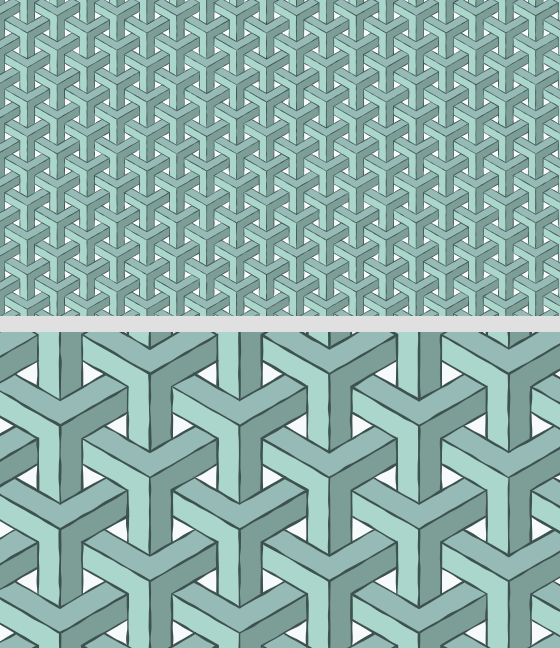
Top, the full canvas; bottom, a detail of the centre.
This pattern is drawn by a WebGL 1 fragment shader. Its source:

```glsl
precision highp float;

uniform vec2 u_resolution;

// Layout, in units of the canvas height
const float PERIOD = 0.1093;
const vec2 ORIGIN = vec2(0.7488, 0.7317);

// Shape, in units of the period
const float ARM = 0.213;          // half width of an arm
const float LINE = 0.0105;        // half width of an ink line
const float WOBBLE = 0.006;       // sideways drift of the ink
const float INK_WEAR = 0.45;      // variation of the line weight
const float WEAR_SCALE = 9.0;

const vec3 DARK = vec3(0.49, 0.62, 0.59);
const vec3 MID = vec3(0.59, 0.73, 0.71);
const vec3 LIGHT = vec3(0.67, 0.84, 0.80);
const vec3 HOLE = vec3(0.97, 0.98, 0.98);
const vec3 INK = vec3(0.24, 0.32, 0.31);

const float SIN60 = 0.8660254;
const float TAN60 = 1.7320508;

float hash(vec2 p) {
  return fract(sin(dot(p, vec2(127.1, 311.7))) * 43758.5453);
}

float noise(vec2 p) {
  vec2 i = floor(p);
  vec2 f = fract(p);
  f = f * f * (3.0 - 2.0 * f);
  return mix(mix(hash(i), hash(i + vec2(1.0, 0.0)), f.x),
             mix(hash(i + vec2(0.0, 1.0)), hash(i + vec2(1.0, 1.0)), f.x), f.y);
}

// Share of a pixel covered at a signed distance inside an edge
float coverage(float inside, float pixel) {
  return clamp(0.5 + inside / pixel, 0.0, 1.0);
}

float segmentDistance(float across, float along, float start, float end) {
  return length(vec2(across, along - clamp(along, start, end)));
}

vec3 faceColor(int face) {
  if (face == 0) return DARK;
  if (face == 1) return MID;
  return LIGHT;
}

void main() {
  vec2 p = (gl_FragCoord.xy / u_resolution.y - ORIGIN) / PERIOD;
  float pixel = 1.0 / (u_resolution.y * PERIOD);

  vec3 faces = vec3(0.0);
  float covered = 0.0;
  float lineDist = 1.0;
  float drift = WOBBLE * (noise(p * WEAR_SCALE + 40.0) - 0.5);

  // One pass per arm direction: down, upper right, upper left
  for (int k = 0; k < 3; k++) {
    float angle = radians(-90.0 + 120.0 * float(k));
    vec2 dir = vec2(cos(angle), sin(angle));
    float side = dot(p, vec2(-dir.y, dir.x));
    float row = floor(side / SIN60 + 0.5);
    side -= row * SIN60;
    float along = fract(dot(p, dir) - 0.5 * row);
    float off = abs(side);

    // The arm starts in its own sector and ends under the next tripod
    float start = SIN60 * along - 0.5 * off;
    float end = SIN60 * (1.0 - along) - 0.5 * off - ARM;
    float arm = coverage(min(ARM - off, min(start, end)), pixel);
    vec3 left = faceColor(k == 0 ? 2 : k - 1);
    faces += arm * mix(left, faceColor(k), coverage(side, pixel));
    covered += arm;

    // Ridge and both outer edges
    float ridge = segmentDistance(side + drift, along, 0.0, 1.0 - ARM / SIN60);
    float edge = segmentDistance(off - ARM + drift, along, ARM / TAN60, 1.0 - ARM * TAN60);
    lineDist = min(lineDist, min(ridge, edge));
  }

  vec3 color = faces / max(covered, 1.0) + HOLE * max(1.0 - covered, 0.0);

  // Ink of uneven weight
  float weight = LINE * (1.0 + INK_WEAR * (2.0 * noise(p * WEAR_SCALE) - 1.0));
  float ink = coverage(weight - lineDist, pixel) - coverage(-weight - lineDist, pixel);
  gl_FragColor = vec4(mix(color, INK, ink), 1.0);
}
```
